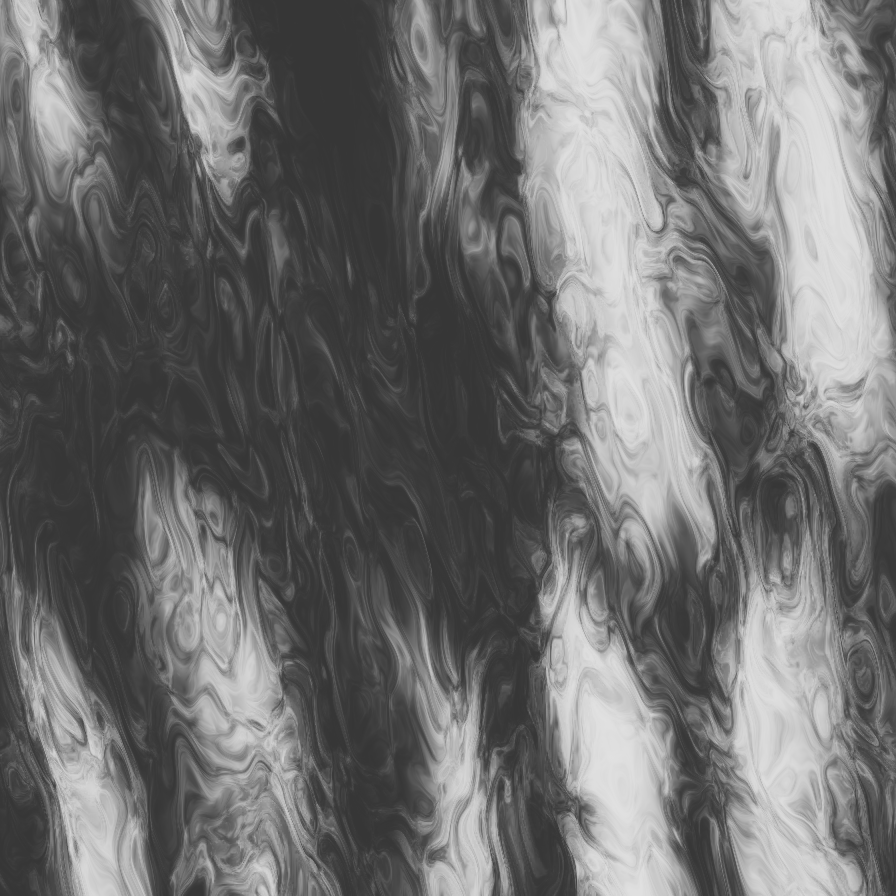
Give the GLSL for this texture, as a Shadertoy shader.

```glsl
// Grey, bark-like marbling: two staggered rows of tall pale lobes, leaning,
// with a dark hollow at left. Twice-warped gradient noise adds grain, flow
// lines and cracks; a tone curve then sets the share of each grey.

const float LEAN          = 0.16;  // sideways drift of the streaks with height
const float COLUMN_WIDTH  = 0.21;
const float BASE_LEVEL    = -0.88; // level of the dark hollow
const float LEFT_STRENGTH = 1.95;  // lobe height on the dim side
const float RIGHT_STRENGTH = 2.35; // lobe height on the bright side
const float RIGHT_LIFT    = 0.6;
const float GAP_DEPTH     = 1.5;   // dark furrow between the upper lobes
const vec2  FLOW_SCALE    = vec2(7.0, 2.6);
const float GRAIN_AMOUNT  = 0.75;
const float FIBRE_AMOUNT  = 0.4;
const float LINE_AMOUNT   = 0.24;
const float LINE_DENSITY  = 22.0;
const float CRACK_AMOUNT  = 0.4;
const float DARKEST       = 0.21;
const float TONE_RANGE    = 0.68;
const float TONE_POWER    = 2.1;
const float TAU           = 6.28318;

float hash(vec2 cell) {
    vec3 h = fract(vec3(cell.xyx) * vec3(0.1031, 0.1030, 0.0973));
    h += dot(h, h.yzx + 33.33);
    return fract((h.x + h.y) * h.z);
}

// Pull of one lattice corner along its random gradient
float corner(vec2 cell, vec2 offset) {
    float angle = TAU * hash(cell);
    return dot(vec2(cos(angle), sin(angle)), offset);
}

float gradientNoise(vec2 p) {
    vec2 cell = floor(p), f = p - cell;
    vec2 w = f * f * f * (f * (f * 6.0 - 15.0) + 10.0);
    vec2 e = vec2(1.0, 0.0);
    float low  = mix(corner(cell, f), corner(cell + e, f - e), w.x);
    float high = mix(corner(cell + e.yx, f - e.yx), corner(cell + 1.0, f - 1.0), w.x);
    return 1.5 * mix(low, high, w.y);
}

float fbm(vec2 p, int octaves, float gain) {
    float sum = 0.0, amplitude = 1.0;
    for (int i = 0; i < octaves; i++) {
        sum += amplitude * gradientNoise(p);
        p = 2.03 * p + vec2(19.7, 7.3);
        amplitude *= gain;
    }
    return sum;
}

vec2 fbmPair(vec2 p) {
    return vec2(fbm(p + 3.7, 3, 0.5), fbm(p + 41.2, 3, 0.5));
}

float columns(float x, float shift) {
    return 0.5 + 0.5 * cos(TAU * (x / COLUMN_WIDTH - shift));
}

// Broad light and dark: a lower row of lobes and a staggered upper row
float lobes(vec2 q) {
    float brightSide = smoothstep(0.5, 0.64, q.x);
    float lowerColumn = columns(q.x, 0.0);
    float upperColumn = columns(q.x, 0.5);
    float lowerRow = smoothstep(0.5, 0.24, q.y + 0.1 * (1.0 - lowerColumn));
    float upperEdge = mix(0.8, 0.5, brightSide);
    float upperRow = smoothstep(upperEdge - 0.12, upperEdge + 0.15, q.y);
    float strength = mix(LEFT_STRENGTH, RIGHT_STRENGTH, brightSide);
    float furrow = (q.x - 0.48) / 0.09;
    return BASE_LEVEL + RIGHT_LIFT * brightSide
        + strength * (lowerRow * lowerColumn + upperRow * upperColumn)
        - GAP_DEPTH * upperRow * exp(-furrow * furrow);
}

void mainImage(out vec4 fragColor, in vec2 fragCoord) {
    vec2 uv = fragCoord / iResolution.xy;
    vec2 leaning = vec2(uv.x + LEAN * (uv.y - 0.5), uv.y);

    // Flow: noise warped by noise, stretched along the streaks
    vec2 s = leaning * FLOW_SCALE;
    vec2 drift = fbmPair(s);
    vec2 flow = fbmPair(s * 1.3 + 1.2 * drift + 11.0);

    // Lobes with wandering, frayed edges
    vec2 wander = vec2(gradientNoise(leaning * vec2(3.0, 2.2) + 5.4),
                       gradientNoise(leaning * vec2(6.0, 2.0) + 23.6));
    vec2 bent = leaning + vec2(0.055, 0.1) * wander
              + vec2(0.02, 0.05) * drift + vec2(0.012, 0.03) * flow;
    float level = lobes(bent);
    level += 0.45 * gradientNoise(leaning * vec2(8.0, 3.0) + 61.3);

    // Grain and long thin fibres
    float grain = fbm(s * 2.0 + 1.6 * flow, 5, 0.6);
    float fibre = gradientNoise(leaning * vec2(62.0, 5.0) + 1.5 * flow + 0.8 * drift);
    level += GRAIN_AMOUNT * grain + FIBRE_AMOUNT * fibre;

    // Flow lines and cracks, gathered in patches
    float patchiness = smoothstep(-0.3, 0.4, gradientNoise(leaning * vec2(6.0, 4.0) + 87.1));
    float phase = LINE_DENSITY * (flow.x + 0.4 * grain);
    float spread = fwidth(phase);
    level += LINE_AMOUNT * patchiness * sin(phase) * exp(-0.3 * spread * spread);
    level -= CRACK_AMOUNT * patchiness * smoothstep(0.07, 0.0, abs(flow.y));

    // Level to rank, rank to grey
    float rank = 1.0 / (1.0 + exp(-1.7 * level));
    float grey = DARKEST + TONE_RANGE * pow(rank, TONE_POWER);
    fragColor = vec4(vec3(grey), 1.0);
}
```
